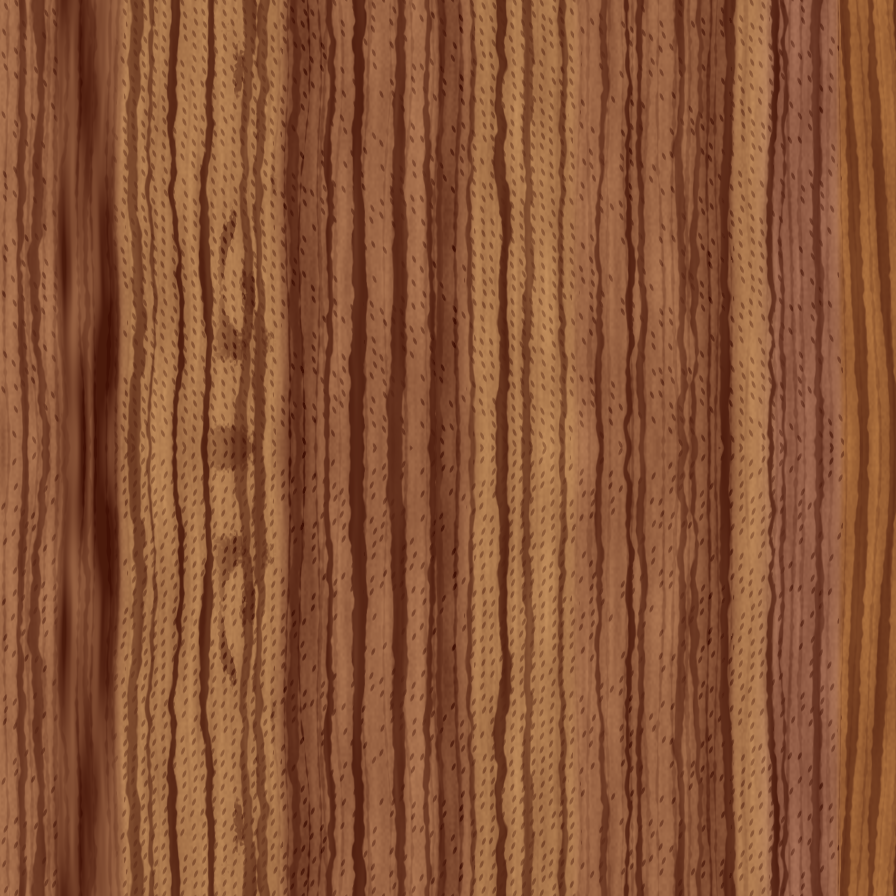
A Shadertoy shader for this texture:

```glsl
// Zebrawood veneer: upright dark veins with ragged edges over tan wood.
// Jittered columns give the veins, a staggered grid gives the pores, and
// stretched value noise gives the fibres; both halves mirror at mid height.

const vec3 DARK_WOOD = vec3(0.29, 0.10, 0.045);
const vec3 LIGHT_WOOD = vec3(0.72, 0.50, 0.345);
const vec3 PINK_TINT = vec3(-0.01, -0.01, 0.035);
const vec3 ORANGE_TINT = vec3(0.015, -0.01, -0.075);
const vec3 YELLOW_TINT = vec3(0.0, 0.015, -0.015);
const float BASE_TONE = 0.77;
const float PALE_LIFT = 0.15;
const float VEIN_TONE = 0.10;
const float VEIN_COUNT = 31.0;
const float VEIN_HALF_WIDTH = 0.0042;
const float HAIR_COUNT = 64.0;
const float HAIR_HALF_WIDTH = 0.0013;
const float EDGE = 0.0013;
const vec2 PORE_GRID = vec2(90.0, 75.0);
const vec2 PORE_RADII = vec2(0.0019, 0.0042);
const float PORE_SLANT = -0.35;
const float PORE_DEPTH = 0.36;

float hash(vec2 p) {
    vec3 q = fract(p.xyx * 0.1031);
    q += dot(q, q.yzx + 33.33);
    return fract((q.x + q.y) * q.z);
}

float noise(vec2 p) {
    vec2 i = floor(p), f = fract(p);
    f = f * f * (3.0 - 2.0 * f);
    return mix(mix(hash(i), hash(i + vec2(1, 0)), f.x),
               mix(hash(i + vec2(0, 1)), hash(i + vec2(1, 1)), f.x), f.y);
}

// Soft upright band: 1 inside, 0 outside
float band(float x, float centre, float halfWidth, float blur) {
    return 1.0 - smoothstep(halfWidth - blur, halfWidth + blur, abs(x - centre));
}

// x: vein core, y: faint halo around it
vec2 veins(vec2 p, float count, float halfWidth, float jag, float seed) {
    vec2 ink = vec2(0.0);
    float edge = max(EDGE, 0.7 / iResolution.x);
    float ragged = 0.0024 * (noise(p * vec2(150.0, 130.0) + seed) - 0.5);
    for (int k = -1; k <= 1; k++) {
        float cell = floor(p.x * count) + float(k);
        float place = hash(vec2(cell, seed) + 11.0);
        float size = hash(vec2(cell, seed) + 47.0);
        float lane = cell * 7.3 + seed;
        float centre = (cell + 0.5 + 0.8 * (place - 0.5)) / count;
        centre += 0.010 * (noise(vec2(lane, p.y * 5.0)) - 0.5);
        centre += jag * (noise(vec2(lane + 3.0, p.y * 42.0)) - 0.5);
        float swell = 0.5 + noise(vec2(lane + 5.0, p.y * 10.0));
        float d = abs(p.x - centre) - halfWidth * (0.4 + 1.1 * size) * swell + ragged;
        float strength = 0.6 + 0.4 * hash(vec2(cell, seed) + 83.0);
        float core = 1.0 - smoothstep(-edge, edge, d);
        float halo = exp(-max(d, 0.0) / (1.2 * halfWidth));
        ink = max(ink, strength * vec2(core, halo));
    }
    return ink;
}

// Short slanted dashes, one at most in each grid cell
float pores(vec2 p, float density) {
    vec2 g = p * PORE_GRID;
    g.y += 9.0 * hash(vec2(floor(g.x), 3.0));
    vec2 id = floor(g);
    vec2 offset = vec2(hash(id + 31.0), hash(id + 57.0)) - 0.5;
    vec2 d = (fract(g) - 0.5 - offset * vec2(0.4, 0.2)) / PORE_GRID;
    d.x -= PORE_SLANT * d.y;
    float dash = 1.0 - smoothstep(0.55, 1.3, length(d / PORE_RADII));
    return dash * step(hash(id + 17.0), density);
}

void mainImage(out vec4 fragColor, in vec2 fragCoord) {
    vec2 p = fragCoord / iResolution.xy;
    p.y = abs(p.y - 0.5);

    // Zones across the board
    float x = p.x + 0.008 * (noise(vec2(p.x * 5.0, p.y * 7.0)) - 0.5);
    float pale = max(band(x, 0.225, 0.09, 0.012), band(x, 0.585, 0.058, 0.01));
    pale = max(pale, 0.8 * band(x, 0.842, 0.022, 0.008));
    float fibrous = band(x, 0.098, 0.034, 0.007);
    float shade = max(band(x, 0.338, 0.02, 0.013), band(x, 0.502, 0.013, 0.009));
    shade = max(shade, 0.7 * band(x, 0.802, 0.019, 0.01));
    float pink = band(x, 0.895, 0.04, 0.015);
    float orange = smoothstep(0.934, 0.942, x);

    // Shared grain flow, bowed in the orange strip
    vec2 q = vec2(x + orange * 0.07 * p.y * p.y, p.y);
    float fibre = noise(vec2(q.x * 260.0, q.y * 16.0));
    float streak = noise(vec2(q.x * 120.0, q.y * 5.0));
    float cloud = noise(vec2(q.x * 34.0, q.y * 11.0));
    float fuzz = noise(p * vec2(420.0, 260.0));

    // Tan ground
    float tone = BASE_TONE + PALE_LIFT * pale - 0.05 * pink;
    tone += 0.13 * (fibre - 0.5) + 0.15 * (streak - 0.5);
    tone += 0.13 * (cloud - 0.5) + 0.09 * (fuzz - 0.5);
    tone -= shade * (0.16 + 0.34 * streak);

    // Smoky fibrous strip with dark blotches
    float smoke = noise(vec2(q.x * 45.0, q.y * 9.0 + 4.0));
    float strip = 0.72 * streak + 0.22 * fibre - 0.45 * smoke + 0.12;
    strip -= 0.22 * exp(-pow((p.y - 0.1) / 0.05, 2.0));
    tone = mix(tone, clamp(strip, 0.0, 0.75), fibrous);

    // Pores, torn flecks, hairlines and main veins
    tone -= PORE_DEPTH * pores(p, 0.35 + 0.6 * pale - 0.35 * orange) * (1.0 - fibrous);
    float torn = noise(vec2(q.x * 75.0 + 2.0 * cloud, q.y * 17.0)) + 0.2 * (fuzz - 0.5);
    tone -= 0.42 * smoothstep(0.66, 0.8, torn) * band(x, 0.275, 0.035, 0.015);
    vec2 hair = veins(q, HAIR_COUNT, HAIR_HALF_WIDTH, 0.0015, 5.0);
    tone -= hair.x * (0.20 + 0.2 * shade) * (1.0 - 0.6 * pale);
    float jag = mix(0.0055, 0.001, orange);
    vec2 vein = veins(q, VEIN_COUNT, VEIN_HALF_WIDTH, jag, 2.0);
    tone -= 0.13 * vein.y * (1.0 - fibrous);
    float veinTone = VEIN_TONE + 0.20 * (streak - 0.3) + 0.12 * (fibre - 0.5);
    tone = mix(tone, min(tone, veinTone), vein.x * (1.0 - 0.4 * fibrous));

    vec3 color = mix(DARK_WOOD, LIGHT_WOOD, clamp(tone, -0.08, 1.12));
    color += (PINK_TINT * pink + ORANGE_TINT * orange + YELLOW_TINT * pale) * clamp(tone, 0.0, 1.0);
    fragColor = vec4(clamp(color, 0.0, 1.0), 1.0);
}
```
